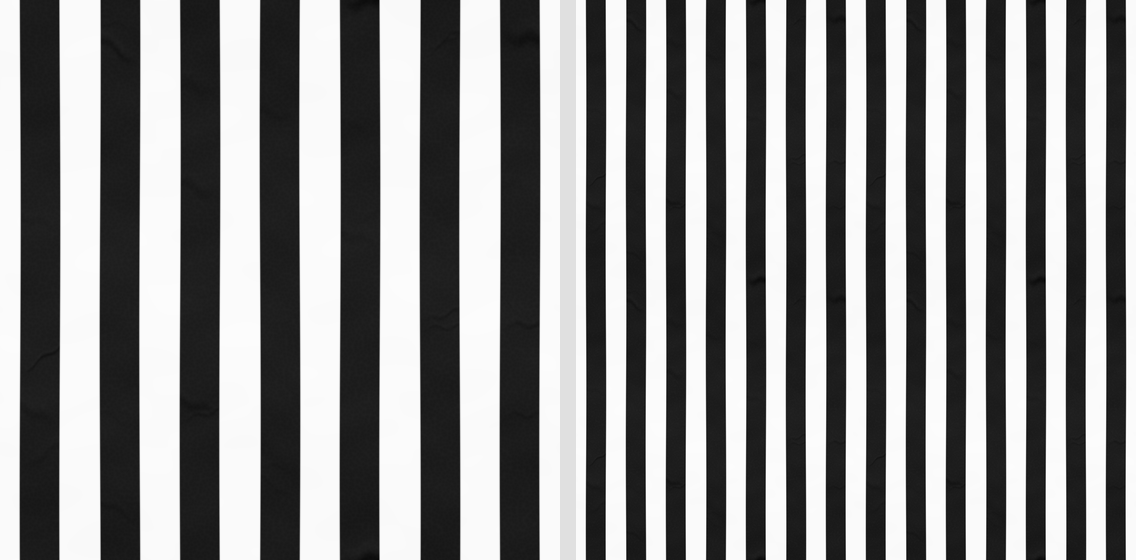
Left, the tile; right, the same tile 2 across and 2 down.
This pattern is drawn by a Shadertoy shader. Its source:

```glsl
// Seven upright black satin stripes on white, with soft, slightly wavering edges.
// Each stripe is a distance to its centre line; the black cloth carries hashed
// creases, layered-sine sheen and a cellular grain, all wrapping at the borders.

const float TAU = 6.2831853;
const float STRIPES = 7.0;          // repeats across
const float STRIPE_WIDTH = 0.494;   // share of one repeat
const float WAVER = 0.0009;         // sideways drift of the edges
const float EDGE_SOFT = 0.0018;     // half width of the edge blend
const float HEM_WIDTH = 0.004;      // darker rim inside each stripe
const float HEM_DARK = 0.03;
const int CREASES = 5;              // folds per stripe
const float CREASE_DEPTH = 0.04;
const float SHEEN = 0.010;
const float GRAIN_CELLS = 170.0;
const float GRAIN = 0.018;
const float BLACK = 0.110;
const float WHITE = 0.982;

float hash(vec2 p) {
    vec3 q = fract(vec3(p.xyx) * 0.1031);
    q += dot(q, q.yzx + 33.33);
    return fract((q.x + q.y) * q.z);
}

// Distance to the nearest jittered point on a wrapping grid
float cellular(vec2 uv, float cells) {
    vec2 p = uv * cells;
    vec2 cell = floor(p);
    float nearest = 2.0;
    for (int j = -1; j <= 1; j++)
    for (int i = -1; i <= 1; i++) {
        vec2 c = cell + vec2(i, j);
        vec2 w = mod(c, cells);
        vec2 jitter = vec2(hash(w), hash(w + 211.0));
        nearest = min(nearest, length(c + jitter - p));
    }
    return nearest;
}

// Broad light and dark areas; whole frequencies keep it periodic
float sheen(vec2 uv) {
    vec2 a = uv * TAU;
    return 0.7 * cos(a.y - 0.5 * TAU)
         + 0.4 * sin(a.x * 2.0 + a.y * 3.0 + 1.3)
         + 0.3 * sin(a.x * 5.0 - a.y * 7.0 + sin(a.y * 2.0))
         + 0.2 * sin(a.x * 3.0 + a.y * 13.0 + 2.0 * sin(a.x * 4.0));
}

// Near-horizontal folds: a dark valley with a faint lit ridge above
float creases(float across, float y, float id) {
    float tone = 0.0;
    for (int k = 0; k < CREASES; k++) {
        vec2 seed = vec2(id * 7.0 + 3.0, float(k) * 13.0 + 5.0);
        float slope = (hash(seed + 17.0) - 0.5) * 0.06;
        float bend = 0.004 * sin(across * 5.0 + hash(seed + 31.0) * TAU);
        float d = fract(y - hash(seed) - slope * across - bend + 0.5) - 0.5;
        float size = mix(0.003, 0.014, pow(hash(seed + 47.0), 2.0));
        float strength = mix(0.1, 1.0, pow(hash(seed + 61.0), 2.0));
        float fade = smoothstep(-0.9, 0.5, across * sign(slope) + 0.3);
        float valley = exp(-d * d / (size * size));
        float lit = (d - 2.0 * size) / size;
        tone += strength * fade * (0.3 * exp(-lit * lit) - valley);
    }
    return tone;
}

void mainImage(out vec4 fragColor, in vec2 fragCoord) {
    vec2 uv = fragCoord / iResolution.xy;
    float pixel = 1.0 / min(iResolution.x, iResolution.y);

    // Stripe distance, negative inside
    float id = floor(uv.x * STRIPES);
    float drift = WAVER * sin(TAU * (uv.y + hash(vec2(id, 9.0))));
    float halfWidth = 0.5 * STRIPE_WIDTH / STRIPES;
    float offset = uv.x - (id + 0.5) / STRIPES - drift;
    float dist = abs(offset) - halfWidth;

    // Black cloth
    float broad = sheen(uv);
    float black = BLACK + SHEEN * broad;
    black += CREASE_DEPTH * creases(offset / halfWidth, uv.y, id);
    black += GRAIN * (cellular(uv, GRAIN_CELLS) - 0.45);
    black -= HEM_DARK * smoothstep(-HEM_WIDTH, 0.0, dist);
    black = max(black, 0.02);

    // White cloth and edge blend
    float white = WHITE + 0.004 * broad;
    float soft = max(EDGE_SOFT, 0.75 * pixel);
    float tone = mix(black, white, smoothstep(-soft, soft, dist));
    fragColor = vec4(vec3(tone), 1.0);
}
```
